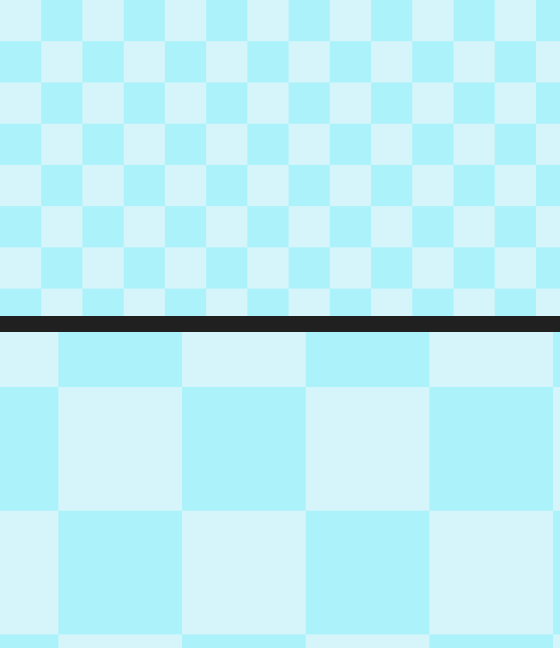
Top, the full canvas; bottom, a detail of the centre.
A WebGL 1 fragment shader for this pattern:

```glsl
precision highp float;

uniform vec2 u_resolution;

const float CELLS_DOWN = 7.665;
const vec3 PALE_ICE = vec3(0.84, 0.96, 0.98);
const vec3 AQUA = vec3(0.67, 0.95, 0.98);

// Square wave with period 2: +1 on even cells, -1 on odd cells, soft at the edges
vec2 squareWave(vec2 p, float edgeWidth) {
    vec2 edgeDistance = abs(mod(p - 0.5, 2.0) - 1.0) - 0.5;
    return clamp(2.0 * edgeDistance / edgeWidth, -1.0, 1.0);
}

// 1 on cells where column + row is even, 0 on the others
float checker(vec2 p, float edgeWidth) {
    vec2 wave = squareWave(p, edgeWidth);
    return 0.5 + 0.5 * wave.x * wave.y;
}

void main() {
    // Cell units, counted from the top left corner
    float cellsPerPixel = CELLS_DOWN / u_resolution.y;
    vec2 fromTopLeft = vec2(gl_FragCoord.x, u_resolution.y - gl_FragCoord.y);
    vec2 cell = fromTopLeft * cellsPerPixel;

    float pale = checker(cell, cellsPerPixel);
    gl_FragColor = vec4(mix(AQUA, PALE_ICE, pale), 1.0);
}
```
